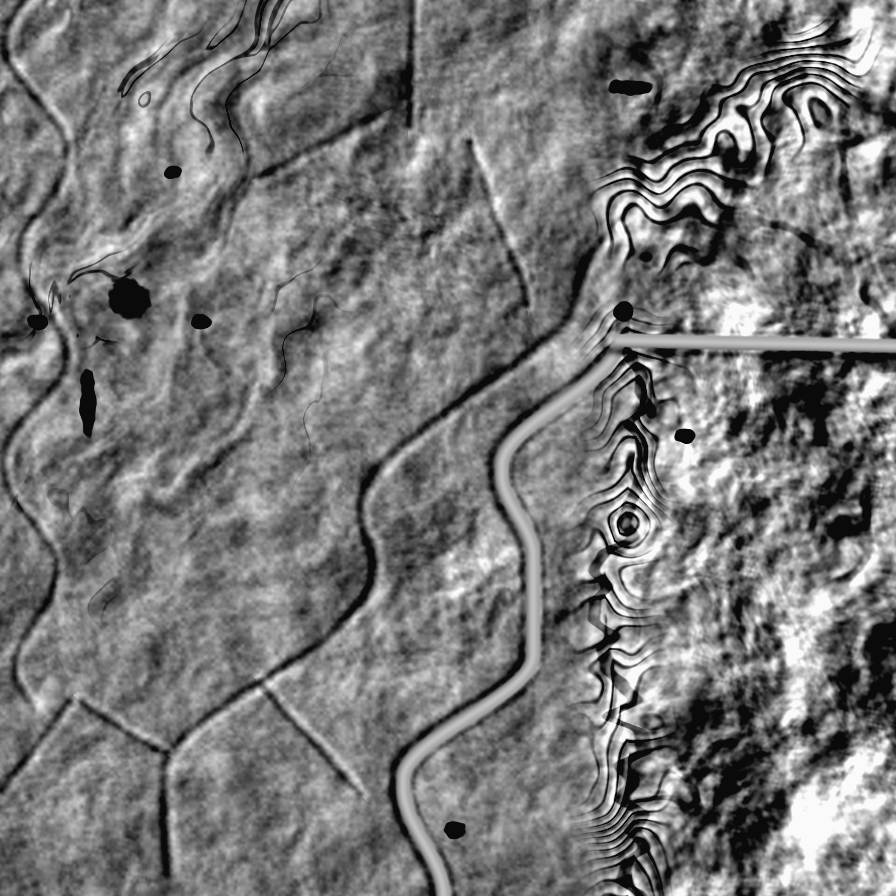
Write a Shadertoy shader that draws this texture.

```glsl
// Grey shaded relief of wooded ground with creases, terraces and pools.
// Embossed fractal noise forms the land, with contrast varying by region;
// roads and streams are signed offsets from curves made of smooth bends.

const float MID_GREY = 0.47;
const float ROAD_GREY = 0.64;
const float POOL_BLACK = 0.04;
const float STEP = 0.004;
const vec2 LIGHT = vec2(0.0034, -0.0022);

float hash(vec2 p) {
    return fract(sin(dot(p, vec2(127.1, 311.7))) * 43758.5453);
}

float noise(vec2 p) {
    vec2 i = floor(p), f = fract(p);
    f = f * f * (3.0 - 2.0 * f);
    return mix(mix(hash(i), hash(i + vec2(1, 0)), f.x),
               mix(hash(i + vec2(0, 1)), hash(i + vec2(1, 1)), f.x), f.y);
}

float fbm(vec2 p, int octaves) {
    float sum = 0.0, total = 0.0, amp = 0.5;
    for (int i = 0; i < octaves; i++) {
        sum += amp * noise(p);
        total += amp;
        amp *= 0.5;
        p = mat2(1.6, 1.2, -1.2, 1.6) * p + 7.3;
    }
    return sum / total;
}

// Height difference along the light
float emboss(vec2 p, float scale) {
    return fbm((p + LIGHT) * scale, 5) - fbm((p - LIGHT) * scale, 5);
}

// Line where noise crosses its middle value
float crease(vec2 p, float width) {
    return 1.0 - smoothstep(0.3 * width, width, abs(fbm(p, 3) - 0.5));
}

float bell(float x, float width) {
    return exp(-x * x / (width * width));
}

float within(float x, float low, float high, float soft) {
    return smoothstep(low - soft, low + soft, x) * (1.0 - smoothstep(high - soft, high + soft, x));
}

// Dark cut with a lit bank on its right
float channel(float s, float width) {
    return 0.24 * bell(s - 2.0 * width, width) - 0.38 * bell(s, width);
}

// Signed offset from a curve, corrected for slope
float offsetFrom(float x, float curve, float ahead) {
    return (x - curve) / length(vec2(1.0, (ahead - curve) / STEP));
}

// Signed offset from a segment, positive on its right
float segment(vec2 p, vec2 a, vec2 b) {
    vec2 pa = p - a, ab = b - a;
    float h = clamp(dot(pa, ab) / dot(ab, ab), 0.0, 1.0);
    return length(pa - ab * h) * (ab.y * pa.x > ab.x * pa.y ? 1.0 : -1.0);
}

float path(vec2 p, vec2 a, vec2 b) {
    return 0.8 * channel(segment(p, a, b), 0.0043);
}

float roadX(float y) {
    return 0.495 - 0.045 * smoothstep(0.0, 0.12, y) + 0.145 * smoothstep(0.13, 0.27, y)
         - 0.035 * smoothstep(0.38, 0.47, y) + 0.13 * smoothstep(0.48, 0.62, y);
}

float streamX(float y) {
    return 0.185 + 0.23 * smoothstep(0.14, 0.36, y) - 0.018 * smoothstep(0.36, 0.44, y)
         + 0.25 * smoothstep(0.44, 0.68, y) + 0.07 * smoothstep(0.68, 0.8, y);
}

float trailX(float y) {
    return 0.04 + 0.03 * sin(27.0 * y - 2.06) + 0.01 * sin(11.0 * y);
}

// Lit steps with black risers
float terraces(float phase) {
    float f = fract(phase);
    return 0.45 * smoothstep(0.32, 0.5, f) * (1.0 - smoothstep(0.55, 1.0, f))
         - 0.55 * within(f, 0.16, 0.34, 0.07);
}

float pool(vec2 p, vec2 centre, vec2 size) {
    float d = length((p - centre) / size) + 1.1 * (fbm(p * 50.0, 3) - 0.5);
    return 1.0 - smoothstep(0.85, 1.0, d);
}

float addRoad(float tone, float s, float gate) {
    tone = mix(tone, ROAD_GREY + 0.12 * bell(s, 0.004), gate * within(s, -0.008, 0.008, 0.002));
    return tone - gate * (0.48 * bell(s + 0.012, 0.005) + 0.2 * bell(s - 0.012, 0.003));
}

void mainImage(out vec4 fragColor, in vec2 fragCoord) {
    vec2 p = fragCoord / iResolution.xy;
    vec2 bend = vec2(fbm(p * 9.0, 3), fbm(p * 9.0 + 31.0, 3)) - 0.5;
    vec2 q = p + 0.035 * bend, w = p + 0.018 * bend;

    // Rugged, knolly and streaked regions
    float rugged = smoothstep(0.63, 0.8, q.x) * mix(1.0, 0.7, smoothstep(0.6, 0.7, p.y));
    float knolls = bell(length(q - vec2(0.45, 0.76)), 0.14) + bell(length(q - vec2(0.53, 0.34)), 0.1);
    float streaked = (1.0 - smoothstep(0.28, 0.42, q.x)) * smoothstep(0.3, 0.55, p.y + 0.5 * bend.x);

    // Relief, mottling and grain
    float tone = MID_GREY + 0.05 * rugged + emboss(q, 15.0) * (2.0 + 3.8 * rugged + 1.5 * knolls);
    tone += (fbm(q * 11.0 + 4.0, 5) - 0.5) * (0.25 + 0.85 * rugged + 0.4 * knolls);
    tone += 0.13 * (noise(p * 240.0) - 0.5) + 0.12 * (noise(p * 120.0) - 0.5);

    // Diagonal streaks and dark creases
    vec2 flow = vec2(dot(q, vec2(20.6, -12.0)), dot(q, vec2(2.5, 4.3))) + 3.0 * bend;
    vec2 side = vec2(0.12, 0.0);
    tone += streaked * 1.1 * (fbm(flow + side, 3) - fbm(flow - side, 3));
    tone -= 0.36 * streaked * crease(flow, 0.035) * smoothstep(0.48, 0.62, noise(p * 9.0 + 2.0));
    tone -= 0.5 * rugged * crease(q * 9.0 + 5.0, 0.045) * smoothstep(0.4, 0.6, noise(p * 8.0));

    // Terraced slope and jagged quarry
    float slope = abs(segment(q, vec2(0.73, 0.75), vec2(0.92, 0.94))) + 0.06 * bend.y;
    float rise = (p.y - 0.3 * p.x) * 44.0 + dot(bend, vec2(7.0, 4.0));
    tone += terraces(rise) * (1.0 - smoothstep(0.035, 0.065, slope));
    float pit = q.x - 0.695 - 0.015 * sin(p.y * 14.0);
    float quarry = bell(pit, 0.035) * (1.0 - smoothstep(0.62, 0.67, p.y));
    float jag = pit + 0.035 * (noise(vec2(p.y * 55.0, 3.0)) - 0.5);
    tone += quarry * terraces((p.y + 1.3 * abs(pit)) * 32.0 + 11.0 * bend.x);
    tone -= 0.5 * quarry * within(jag, -0.008, 0.007, 0.002);

    // Streams and footpaths
    float stream = offsetFrom(w.x, streamX(w.y), streamX(w.y + STEP));
    tone += channel(stream, 0.0052) * within(p.y, 0.02, 0.82, 0.01);
    float trail = offsetFrom(w.x, trailX(w.y), trailX(w.y + STEP));
    tone += 0.8 * channel(trail, 0.0045) * smoothstep(0.18, 0.24, p.y);
    tone += path(w, vec2(0.0, 0.12), vec2(0.075, 0.22));
    tone += path(w, vec2(0.185, 0.16), vec2(0.09, 0.22));
    tone += path(w, vec2(0.29, 0.8), vec2(0.42, 0.87));
    tone += path(w, vec2(0.59, 0.66), vec2(0.525, 0.84));
    tone += path(w, vec2(0.4, 0.11), vec2(0.29, 0.24));
    tone += path(p, vec2(0.456, 0.86), vec2(0.46, 1.02));

    // Main road and its branch
    float road = offsetFrom(p.x, roadX(p.y), roadX(p.y + STEP));
    tone = addRoad(tone, road, 1.0 - smoothstep(0.61, 0.622, p.y));
    tone = addRoad(tone, p.y - 0.62 + 0.02 * (p.x - 0.69), smoothstep(0.67, 0.69, p.x));

    // Black pools, large then small
    float water = pool(p, vec2(0.148, 0.668), vec2(0.025, 0.022));
    water = max(water, pool(p, vec2(0.098, 0.545), vec2(0.01, 0.043)));
    water = max(water, pool(p, vec2(0.7, 0.902), vec2(0.03, 0.009)));
    for (int i = 0; i < 7; i++) {
        vec2 centre = vec2(hash(vec2(i, 3)), hash(vec2(i, 8)));
        water = max(water, pool(p, centre, vec2(0.011, 0.009)));
    }
    tone = mix(tone, POOL_BLACK, water);

    fragColor = vec4(vec3(clamp(tone, 0.04, 0.98)), 1.0);
}
```
